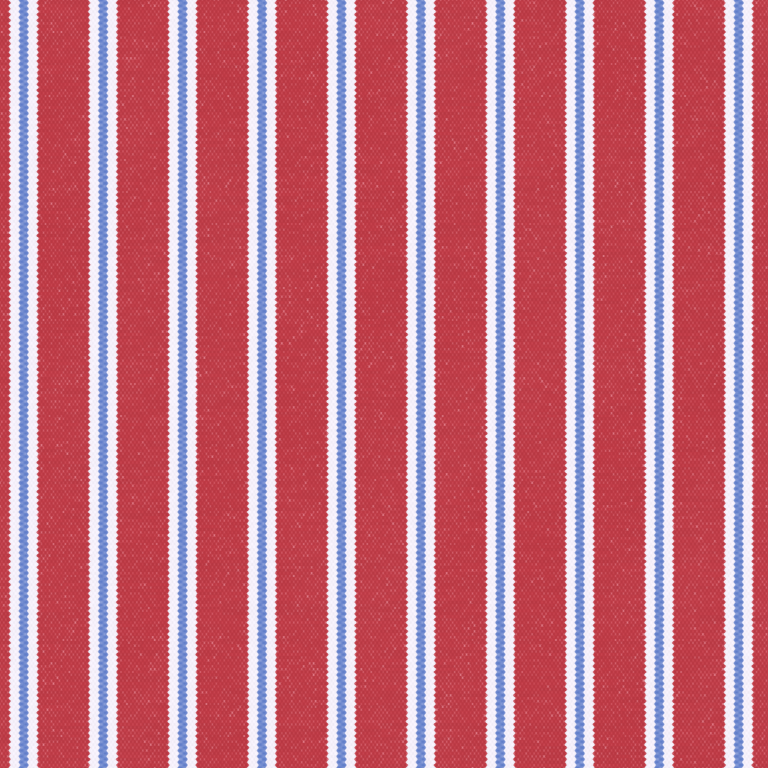
This texture is drawn by a WebGL 1 fragment shader. Its source:

```glsl
precision highp float;
uniform vec2 u_resolution;

#define REPEATS 9.667
#define PHASE 0.298
#define WHITE_HALF 0.176
#define BLUE_HALF 0.053
#define THREADS_PER_REPEAT 20.0
#define ROWS 264.0
#define SCALLOP 0.011
#define FUZZ 0.013
#define RED vec3(0.745, 0.225, 0.268)
#define PINK vec3(0.900, 0.560, 0.610)
#define WHITE vec3(0.965, 0.945, 0.985)
#define BLUE vec3(0.375, 0.490, 0.790)

const float PI = 3.14159265;

float hash(vec2 p) {
  p = fract(p * vec2(0.1031, 0.1137));
  p += dot(p, p.yx + 33.33);
  return fract((p.x + p.y) * p.x * 17.31);
}

// Coverage of a centred band with softened edges
float band(float x, float halfWidth, float soft) {
  return 1.0 - smoothstep(-soft, soft, abs(x) - halfWidth);
}

// Broad, faint fading of the dye
float mottle(vec2 p) {
  return sin(p.x * 13.0 + 2.0 * sin(p.y * 7.0))
       + 0.6 * sin(p.y * 23.0 + 3.0 * sin(p.x * 17.0))
       + 0.4 * sin(p.x * 61.0 - p.y * 43.0);
}

void main() {
  vec2 uv = gl_FragCoord.xy / u_resolution;
  float along = uv.x * REPEATS - PHASE;
  float x = fract(along + 0.5) - 0.5;
  float soft = max(FUZZ, 0.75 * REPEATS / u_resolution.x);

  // Staggered weave: one raised thread per cell
  vec2 thread = vec2(along * THREADS_PER_REPEAT, uv.y * ROWS);
  float row = floor(thread.y + 0.5);
  float column = floor(thread.x - 0.5 * mod(row, 2.0) + 0.5);
  float grain = hash(vec2(column + 17.0, row));
  float rowTone = hash(vec2(floor(along + 0.5) + 71.0, row)) - 0.5;
  float raised = 0.5 + 0.5 * cos(2.0 * PI * thread.x) * cos(PI * thread.y);

  // Scalloped band edges and a zigzag blue cord
  float wave = cos(PI * thread.y);
  float whiteMask = band(x, WHITE_HALF + SCALLOP * (wave + 0.5 * rowTone), soft);
  float blueMask = band(x + 0.9 * SCALLOP * wave, BLUE_HALF, soft);

  // Pale flecks on the red, stronger on a few threads
  float fleck = raised * raised * (0.10 + 0.42 * grain * grain);
  fleck += 0.25 * raised * smoothstep(0.95, 1.0, grain);
  vec3 red = mix(RED, PINK, clamp(fleck + 0.012 * mottle(uv), 0.0, 1.0));
  red *= 0.99 + 0.05 * (raised - 0.5) + 0.025 * rowTone;

  vec3 white = WHITE * (1.0 + 0.035 * (raised - 0.6) + 0.015 * (grain - 0.5));

  // Light glints alternate between the two sides of the cord
  float glint = 0.5 + 0.5 * sin(PI * x / BLUE_HALF) * wave;
  vec3 blue = mix(BLUE, WHITE, 0.24 * glint * (0.7 + 0.6 * grain));

  vec3 color = mix(red, white, whiteMask);
  color = mix(color, blue, blueMask);
  gl_FragColor = vec4(color, 1.0);
}
```
